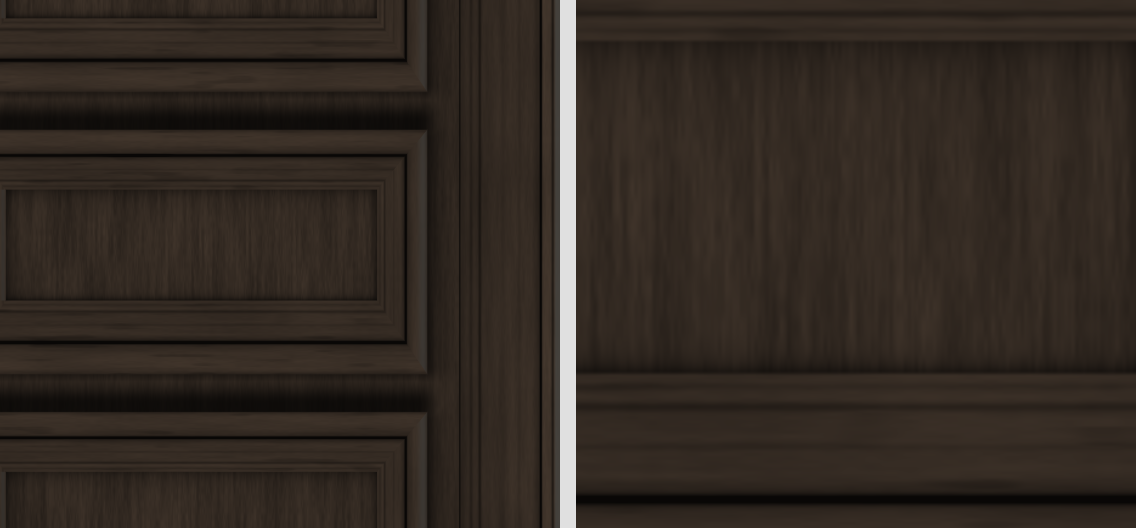
Left, the full canvas; right, a detail of the centre.
This texture is drawn by a Shadertoy shader. Its source:

```glsl
// Dark wooden wainscot: wide moulded panels stacked vertically beside a fluted
// post. Each panel is a bevel profile read from a mitred inset distance; wood
// grain is stretched value noise. Layout uses a canvas 768 wide and 724 high.

float hash(vec2 p) {
    vec3 h = fract(p.xyx * 0.1031);
    h += dot(h, h.yzx + 33.33);
    return fract((h.x + h.y) * h.z);
}

float noise(vec2 p) {
    vec2 i = floor(p), f = fract(p);
    f = f * f * (3.0 - 2.0 * f);
    return mix(mix(hash(i), hash(i + vec2(1, 0)), f.x),
               mix(hash(i + vec2(0, 1)), hash(i + vec2(1, 1)), f.x), f.y);
}

// Grain running along y, centred on zero
float grain(vec2 p) {
    return 0.40 * noise(p * vec2(0.28, 0.018)) + 0.35 * noise(p * vec2(0.07, 0.007))
         + 0.25 * noise(p * vec2(0.60, 0.11)) - 0.5;
}

// Soft line of half width w at position c
float line(float x, float c, float w) {
    float k = (x - c) / w;
    return exp(-k * k);
}

float edge(float x, float c) {
    return smoothstep(c - 1.0, c + 1.0, x);
}

// Relief of the frame from its outer rim (0) to the recessed field (69)
float frameShade(float d) {
    float s = 1.03 + 0.10 * line(d, 10.0, 9.0);
    s -= 0.22 * line(d, 0.0, 3.0);
    s -= 0.18 * smoothstep(18.0, 28.0, d) * (1.0 - edge(d, 30.0));
    s -= 0.85 * line(d, 29.5, 1.7);
    s -= 0.28 * smoothstep(38.0, 31.0, d) * edge(d, 30.0);
    s -= 0.12 * line(d, 46.0, 1.2) + 0.28 * line(d, 58.5, 1.5);
    s += 0.07 * line(d, 61.5, 1.5) - 0.12 * line(d, 65.0, 1.2);
    return s;
}

// Vertical mouldings of the post
float postShade(float x) {
    float s = 0.92 + 0.12 * smoothstep(655.0, 700.0, x);
    s -= 0.50 * line(x, 630.5, 1.3) + 0.22 * line(x, 646.0, 2.5);
    s -= 0.38 * line(x, 658.0, 2.2) + 0.12 * line(x, 634.0, 4.0);
    s -= 0.12 * line(x, 690.0, 5.0) + 0.10 * line(x, 712.0, 2.5);
    s -= 0.25 * smoothstep(728.0, 741.0, x) * (1.0 - edge(x, 742.0));
    s += 0.18 * edge(x, 743.0);
    return s - 0.85 * line(x, 742.0, 1.8) - 0.60 * line(x, 758.0, 2.0);
}

void mainImage(out vec4 fragColor, in vec2 fragCoord) {
    vec2 p = fragCoord / iResolution.xy * vec2(768.0, 724.0);
    p.y = 724.0 - p.y;

    // Repeat the panel every 387 units downwards
    float y = mod(p.y - 152.0, 387.0) + 152.0;
    float top = y - 178.0, bottom = 513.0 - y;
    float left = p.x + 61.0, right = 586.0 - p.x;

    // Unequal frame widths share one profile, giving slanted mitres
    float across = min(left, right);
    float along = min(top * 0.841, bottom * 0.683);
    float d = min(across, along);
    float horizontal = smoothstep(-1.0, 1.0, across - along);

    float upright = grain(p);
    float level = grain(p.yx + 91.0);

    // Rails and stile, shadowed above and beside every panel
    float gap = mod(y - 500.0, 387.0) - 13.0;
    float rowShadow = (0.12 + 0.58 * smoothstep(8.0, 40.0, gap))
                    * (1.0 - smoothstep(572.0, 612.0, p.x));
    float sideShadow = 0.58 * exp(-max(-right, 0.0) / 15.0)
                     * smoothstep(-20.0, 12.0, min(top, bottom));
    float shade = 0.93 * (1.0 - max(rowShadow, sideShadow)) * (1.0 + 0.40 * upright);

    // Frame, its grain following each side
    float streak = smoothstep(0.72, 0.95, noise(p.yx * vec2(0.16, 0.018) + 7.0));
    float frame = frameShade(d) * (1.0 + 0.22 * mix(upright, level, horizontal));
    frame -= 0.13 * streak * horizontal;
    shade = mix(shade, frame, edge(d, 0.0));

    // Recessed field with shadows along its borders
    float field = 0.98 * (1.0 + 0.55 * upright);
    field *= 1.0 - 0.60 * exp(-max(bottom - 101.0, 0.0) / 5.0);
    field *= 1.0 - 0.35 * exp(-max(top - 82.0, 0.0) / 12.0);
    field *= 1.0 - 0.45 * exp(-max(right - 69.0, 0.0) / 5.0);
    field *= 1.0 - 0.50 * exp(-max(left - 69.0, 0.0) / 10.0);
    shade = mix(shade, field, edge(d, 69.0));

    // Post on the right
    float post = postShade(p.x) * (1.0 + 0.25 * upright);
    shade = mix(shade, post, edge(p.x, 629.0));

    // Broad tonal wear, then a cool sheen on outer rims and the far edge
    shade *= 0.97 + 0.10 * noise(p * 0.012);
    vec3 color = vec3(0.20, 0.163, 0.133) * max(shade, 0.18);
    float rim = line(right, 6.0, 6.0) * edge(d, 0.0) * (1.0 - horizontal);
    rim += 0.8 * line(left, 65.0, 3.0) * edge(along, 69.0);
    color = mix(color, vec3(0.24, 0.235, 0.225), 0.65 * min(rim, 1.0));
    color = mix(color, vec3(0.27, 0.265, 0.25), 0.8 * smoothstep(759.0, 763.0, p.x));
    fragColor = vec4(color, 1.0);
}
```
